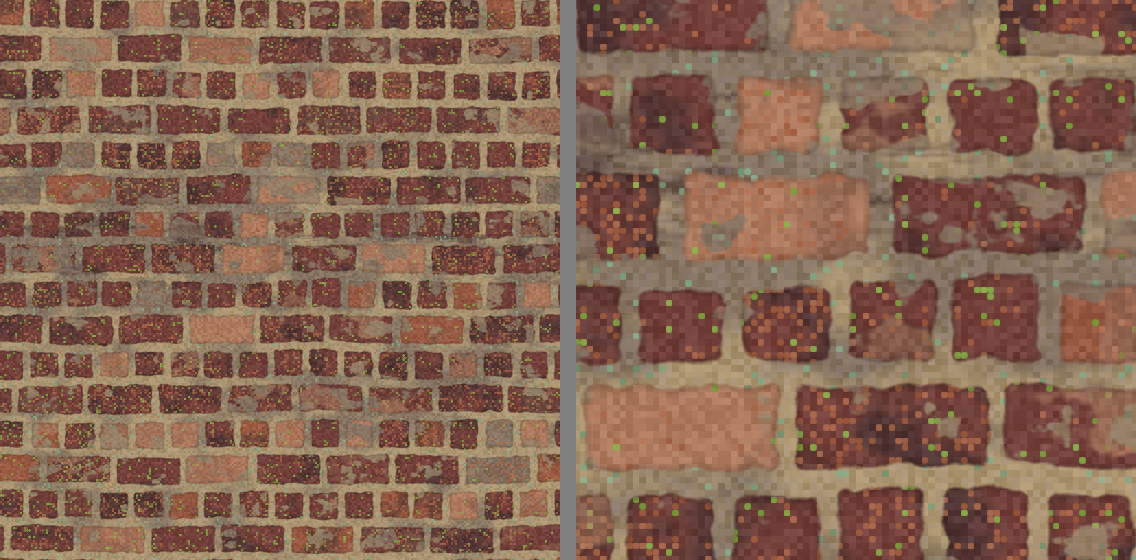
Left, the full canvas; right, a detail of the centre.
A WebGL 2 fragment shader for this texture:

```glsl
#version 300 es
precision highp float;
// Old weathered brick wall: courses of long bricks alternate with courses of brick ends.

#define ROWS 16.0          // courses up the canvas
#define LONG_COUNT 8.0     // long bricks per course
#define END_COUNT 16.0     // brick ends per course
#define JOINT_X 0.0105     // upright joint width
#define JOINT_Y 0.0135     // level joint width
#define CORNER 0.005       // corner radius
#define RAGGED 0.008       // roughness of the brick outline
#define WEAR 0.62          // noise level above which mortar smears the brick
#define GRAIN_CELLS 256.0  // grains across the canvas
#define GRAIN 0.15         // grain contrast

uniform vec2 u_resolution;
out vec4 outColor;

const vec3 SAND = vec3(0.69, 0.60, 0.45);
const vec3 STONE = vec3(0.49, 0.43, 0.38);
const vec3 RED = vec3(0.45, 0.25, 0.23);
const vec3 SOOT = vec3(0.28, 0.20, 0.20);
const vec3 ORANGE = vec3(0.67, 0.40, 0.27);
const vec3 SALMON = vec3(0.68, 0.48, 0.37);
const vec3 LICHEN = vec3(0.47, 0.65, 0.51);
const vec3 MOSS = vec3(0.50, 0.70, 0.25);

float hash(vec2 p) {
    return fract(sin(dot(p, vec2(127.1, 311.7))) * 43758.5453);
}

// Value noise that wraps after the given number of cells
float noise(vec2 p, vec2 cells) {
    p *= cells;
    vec2 i = floor(p), f = fract(p);
    f = f * f * (3.0 - 2.0 * f);
    vec2 a = mod(i, cells), b = mod(i + 1.0, cells);
    return mix(mix(hash(a), hash(vec2(b.x, a.y)), f.x),
               mix(hash(vec2(a.x, b.y)), hash(b), f.x), f.y);
}

float fbm(vec2 p, vec2 cells) {
    float sum = 0.0, weight = 0.53;
    for (int i = 0; i < 4; i++) {
        sum += weight * noise(p, cells);
        cells *= 2.0;
        weight *= 0.5;
    }
    return sum;
}

float roundedBox(vec2 p, vec2 halfSize, float radius) {
    vec2 q = abs(p) - halfSize + radius;
    return length(max(q, 0.0)) + min(max(q.x, q.y), 0.0) - radius;
}

// Round fleck in a random share of the grain cells
float fleck(vec2 p, float seed, float share) {
    vec2 g = p * GRAIN_CELLS;
    float present = step(hash(mod(floor(g), GRAIN_CELLS) + seed), share);
    return present * (1.0 - smoothstep(0.4, 0.75, length(fract(g) - 0.5)));
}

void main() {
    vec2 p = gl_FragCoord.xy / u_resolution;
    float soft = max(0.0015, 1.0 / u_resolution.y);

    // Course and brick indices, with slightly wavy bed joints
    float y = p.y * ROWS - 0.083 + 0.12 * (noise(p, vec2(7.0, 16.0)) - 0.5);
    float row = mod(floor(y), ROWS);
    bool isEnd = mod(row, 2.0) > 0.5;
    float count = isEnd ? END_COUNT : LONG_COUNT;
    float shift = isEnd ? 0.72 : (mod(row, 4.0) < 1.0 ? 0.08 : 0.56);
    float x = p.x * count - shift - 0.14 * hash(vec2(row, 3.7));
    vec2 id = vec2(mod(floor(x), count), row);
    float kind = hash(id + 11.3), age = hash(id + 47.9);

    // Brick outline
    vec2 pitch = vec2(1.0 / count, 1.0 / ROWS);
    vec2 local = (vec2(fract(x), fract(y)) - 0.5) * pitch;
    local += 0.0025 * (vec2(hash(id + 5.1), hash(id + 8.6)) - 0.5);
    vec2 halfSize = 0.5 * (pitch - vec2(JOINT_X, JOINT_Y));
    halfSize -= 0.0018 * vec2(hash(id + 21.4), hash(id + 33.2));
    float fine = fbm(p, vec2(64.0));
    float edge = roundedBox(local, halfSize, CORNER) + RAGGED * (fine - 0.5);
    float brickMask = 1.0 - smoothstep(-soft, soft, edge);

    // Mortar, stained along the middle courses
    float grain = hash(mod(floor(p * GRAIN_CELLS), GRAIN_CELLS));
    float cloud = fbm(p, vec2(14.0, 22.0));
    float band = exp(-pow((p.y - 0.57) / 0.09, 2.0));
    float stain = smoothstep(0.42, 0.75, cloud + 0.16 * band);
    vec3 mortar = mix(SAND, STONE, clamp(0.75 * stain + 0.3 * step(0.72, grain), 0.0, 1.0));
    mortar = mix(mortar, SOOT, 0.55 * band * smoothstep(0.55, 0.75, fbm(p, vec2(12.0, 64.0))));
    mortar = mix(mortar, LICHEN, 0.8 * fleck(p, 71.0, 0.06));

    // Brick body: mostly red, some orange, salmon or grey
    vec3 brick = RED;
    float pale = 0.0;
    if (kind > 0.76) { brick = mix(RED, ORANGE, 0.65); pale = 0.4; }
    if (kind > 0.85) { brick = SALMON; pale = 1.0; }
    if (kind > 0.95) { brick = mix(STONE, SAND, 0.2); pale = 1.0; }
    float blotch = fbm(p + 0.37, vec2(28.0, 36.0));
    brick = mix(brick, SOOT, (0.75 - 0.5 * pale) * smoothstep(0.42, 0.72, blotch + 0.22 * (age - 0.5)));
    brick = mix(brick, ORANGE, 0.8 * fleck(p, 19.0, 0.04 + 0.28 * age * age));
    brick = mix(brick, MOSS, 0.85 * fleck(p, 53.0, 0.055 * (1.0 - 0.7 * pale)));

    // Worn faces: spalled salmon patches and smeared mortar
    float scuff = fbm(p + 0.61, vec2(36.0, 44.0));
    float worn = smoothstep(0.55, 1.0, hash(id + 63.8));
    float level = WEAR + 0.06 - 0.17 * worn - 0.06 * band;
    brick = mix(brick, SALMON, 0.75 * worn * smoothstep(0.5, 0.62, blotch));
    brick = mix(brick, mix(mortar, STONE, 0.4), 0.85 * smoothstep(level, level + 0.07, scuff));

    // Shade the rim and add overall grain
    brick *= 1.0 - 0.14 * smoothstep(-0.005, 0.0, edge);
    vec3 color = mix(mortar, brick, brickMask);
    color += GRAIN * (grain - 0.5) * mix(1.0, 0.65, brickMask);
    outColor = vec4(clamp(color, 0.0, 1.0), 1.0);
}
```
